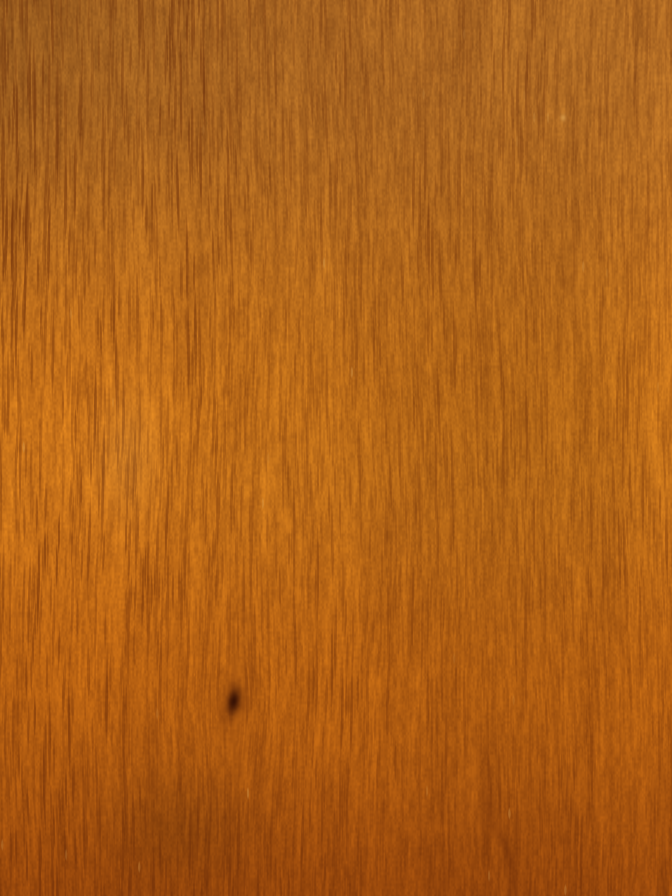
Reproduce this texture procedurally as a Shadertoy shader.

```glsl
// Varnished orange-brown wood board with fine upright grain, pores and a small knot.

const vec3 UMBER  = vec3(0.590, 0.275, 0.044);
const vec3 RUST   = vec3(0.706, 0.372, 0.068);
const vec3 AMBER  = vec3(0.742, 0.428, 0.097);
const vec3 TAN    = vec3(0.675, 0.407, 0.135);
const vec3 PORE   = vec3(0.400, 0.160, 0.030);
const vec3 BURNT  = vec3(0.160, 0.035, 0.010);
const vec3 SHEEN  = vec3(0.860, 0.640, 0.330);
const vec2 KNOT   = vec2(0.348, 0.290);

float hash(vec2 cell) {
    vec3 q = fract(vec3(cell.xyx) * vec3(0.1031, 0.1030, 0.0973));
    q += dot(q, q.yzx + 33.33);
    return fract((q.x + q.y) * q.z);
}

// Smooth value noise from -1 to 1; an uneven scale stretches it into fibres.
float fibre(vec2 p, vec2 scale, float seed) {
    p = p * scale + seed;
    vec2 cell = floor(p), f = fract(p);
    f = f * f * (3.0 - 2.0 * f);
    float low  = mix(hash(cell), hash(cell + vec2(1, 0)), f.x);
    float high = mix(hash(cell + vec2(0, 1)), hash(cell + vec2(1, 1)), f.x);
    return mix(low, high, f.y) * 2.0 - 1.0;
}

// Cellular noise: slim dashes around jittered points, 0 to 1.
float dashes(vec2 p, vec2 scale, float density, float slimness, float seed) {
    p = p * scale + seed;
    vec2 cell = floor(p);
    float mark = 0.0;
    for (int j = -1; j <= 1; j++)
    for (int i = -1; i <= 1; i++) {
        vec2 c = cell + vec2(i, j);
        vec2 centre = c + vec2(hash(c + 17.0), hash(c + 53.0));
        float present = step(hash(c + 91.0), density);
        float strength = mix(0.3, 1.0, hash(c + 71.0));
        float d = length((p - centre) * vec2(slimness, 1.05));
        mark = max(mark, present * strength * smoothstep(1.0, 0.4, d));
    }
    return mark;
}

float blob(vec2 p, vec2 centre, vec2 radius) {
    vec2 d = (p - centre) / radius;
    return exp(-dot(d, d));
}

// Layered sines let the grain wander a little; near the knot it parts.
vec2 bendGrain(vec2 p) {
    float sway = 0.0040 * sin(p.y * 3.7 + p.x * 5.0)
               + 0.0015 * sin(p.y * 9.7 - p.x * 11.0)
               + 0.0005 * sin(p.y * 31.0 + p.x * 43.0);
    float side = (p.x - KNOT.x) / 0.03;
    float part = side / (1.0 + side * side) * blob(p, KNOT, vec2(0.12, 0.08));
    return vec2(p.x + sway - 0.013 * part, p.y);
}

// Broad colour drift over the board, height from 0 to 1.
vec3 boardTone(vec2 p, float height) {
    vec3 tone = mix(UMBER, RUST, smoothstep(-0.05, 0.25, height));
    tone = mix(tone, AMBER, smoothstep(0.2, 0.5, height));
    tone = mix(tone, TAN, smoothstep(0.52, 0.95, height));
    tone *= 1.0 + 0.09 * blob(p, vec2(0.08, 0.68), vec2(0.25, 0.30));
    tone *= 1.0 + 0.06 * blob(p, vec2(1.02, 0.85), vec2(0.10, 0.45));
    tone *= 1.0 - 0.10 * blob(p, vec2(0.00, 1.34), vec2(0.30, 0.28));
    tone *= 1.0 - 0.04 * blob(p, vec2(0.78, 0.60), vec2(0.20, 0.40));
    tone *= 1.0 - 0.10 * blob(p, vec2(0.27, 0.10), vec2(0.10, 0.08));
    return tone;
}

void mainImage(out vec4 fragColor, in vec2 fragCoord) {
    vec2 p = fragCoord / iResolution.x;
    float height = fragCoord.y / iResolution.y;
    vec2 g = bendGrain(p);

    // Soft bands, then threads of medium length, then crisp short texture
    float bands = 0.020 * fibre(g, vec2(9.0, 1.5), 3.0)
                + 0.016 * fibre(g, vec2(32.0, 4.0), 19.0);
    float threads = 0.028 * fibre(g, vec2(95.0, 7.0), 41.0)
                  + 0.060 * fibre(g, vec2(210.0, 13.0), 67.0);
    float grit = 0.070 * fibre(g, vec2(340.0, 60.0), 83.0)
               + 0.050 * fibre(g, vec2(384.0, 240.0), 31.0);
    vec3 colour = boardTone(p, height);
    colour *= 1.0 + (bands + threads + grit) * vec3(0.85, 1.1, 1.3);

    // Crisp dark pores, gathered in patches and strongest on the left
    float pores = max(dashes(g, vec2(120.0, 11.0), 0.36, 3.0, 7.0),
                      0.8 * dashes(g, vec2(170.0, 24.0), 0.32, 2.5, 29.0));
    pores *= 0.85 + 0.35 * fibre(g, vec2(14.0, 4.0), 13.0);
    colour = mix(colour, PORE, pores * mix(0.52, 0.32, smoothstep(0.1, 0.7, p.x)));

    // Slanted resin streak at the lower right
    float drift = 0.715 + 0.25 * (0.21 - p.y) + 0.006 * sin(p.y * 38.0);
    float streak = blob(p, vec2(drift, 0.10), vec2(0.008, 0.11));
    colour = mix(colour, PORE, 0.38 * streak * (0.8 + 0.3 * fibre(g, vec2(60.0, 14.0), 5.0)));

    // Knot: rusty halo, burnt heart
    vec2 k = vec2(p.x - 0.12 * (p.y - KNOT.y), p.y);
    colour = mix(colour, PORE, 0.45 * blob(k, KNOT, vec2(0.017, 0.034)));
    colour = mix(colour, BURNT, 0.85 * blob(k, KNOT, vec2(0.0085, 0.017)));

    // Soft varnish glare and rare pale flecks
    float glare = 0.15 * blob(p, vec2(0.19, 0.66), vec2(0.045, 0.09));
    float flecks = 0.35 * dashes(p, vec2(190.0, 90.0), 0.0008, 2.2, 11.0);
    float chip = 0.6 * blob(p, vec2(0.838, 1.158), vec2(0.004, 0.005));
    colour = mix(colour, SHEEN, max(glare, max(flecks, chip)));

    fragColor = vec4(clamp(colour, 0.0, 1.0), 1.0);
}
```
